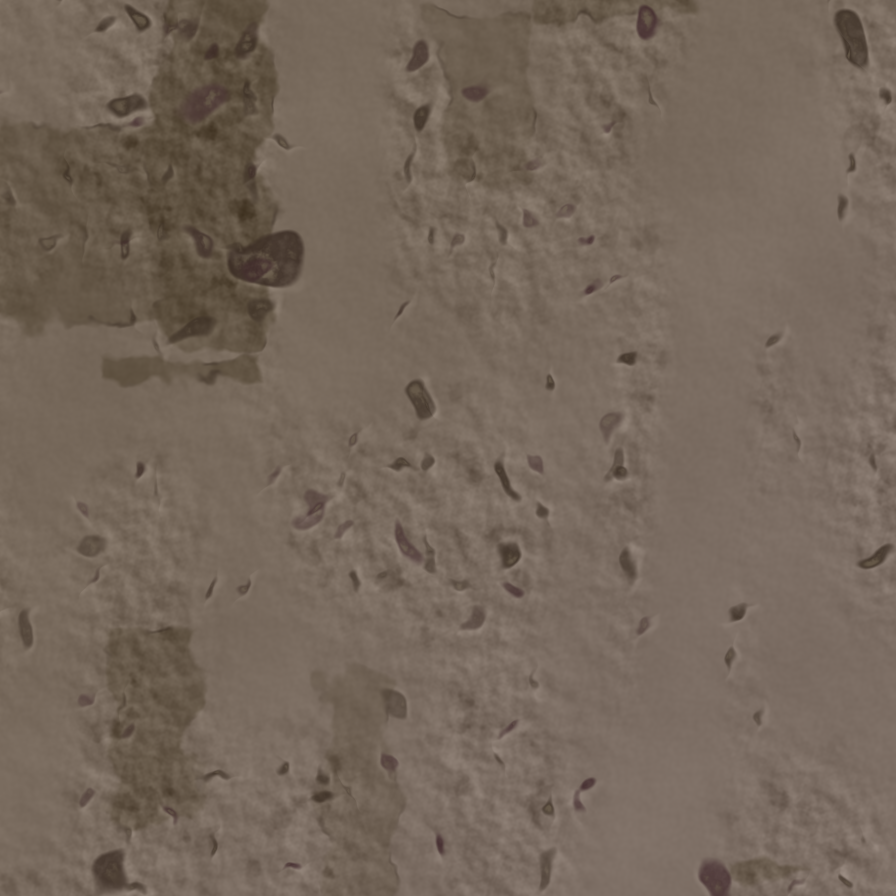
Write a Shadertoy shader that draws this texture.

```glsl
#define PLASTER vec3(0.482, 0.427, 0.380)
#define STAIN vec3(0.355, 0.303, 0.235)
#define CHIP_BROWN vec3(0.235, 0.185, 0.145)
#define CHIP_PURPLE vec3(0.260, 0.165, 0.180)
#define SOFTNESS 0.0028
#define RELIEF 0.13
#define GRAIN 0.012
#define CHIP_TILT 0.35
#define CHIP_AMOUNT 0.55

vec3 hash3(vec2 p) {
    vec3 q = fract(vec3(p.xyx) * vec3(0.1031, 0.1030, 0.0973));
    q += dot(q, q.yxz + 33.33);
    return fract((q.xxy + q.yzz) * q.zyx);
}

float cornerSlope(vec2 cell, vec2 offset) {
    float angle = 6.2832 * hash3(cell + 71.0).x;
    return dot(vec2(cos(angle), sin(angle)), offset);
}

// Gradient noise, roughly -0.7 to 0.7
float noise(vec2 p) {
    vec2 i = floor(p), f = p - i;
    vec2 u = f * f * f * (f * (f * 6.0 - 15.0) + 10.0);
    vec2 e = vec2(1.0, 0.0);
    return mix(mix(cornerSlope(i, f), cornerSlope(i + e, f - e), u.x),
               mix(cornerSlope(i + e.yx, f - e.yx), cornerSlope(i + 1.0, f - 1.0), u.x), u.y);
}

float fbm(vec2 p) {
    float sum = 0.0, amp = 1.0;
    for (int i = 0; i < 4; i++) {
        sum += amp * noise(p);
        p = mat2(1.6, 1.2, -1.2, 1.6) * p + 5.3;
        amp *= 0.5;
    }
    return sum;
}

float box(vec2 p, vec2 halfSize) {
    vec2 d = abs(p) - halfSize;
    return length(max(d, 0.0)) + min(max(d.x, d.y), 0.0);
}

// Worn areas, interrupted by smooth upright bands
float damage(vec2 p) {
    float worn = smoothstep(-0.35, 0.2, noise(p * vec2(5.0, 3.0) + 7.0));
    float rightBand = smoothstep(0.03, 0.075, abs(p.x - 0.74 - 0.09 * p.y));
    float leftBand = smoothstep(0.04, 0.09, abs(p.x - 0.37));
    return worn * rightBand * mix(1.0, leftBand, smoothstep(0.45, 0.6, p.y));
}

// Ragged stain with a broken dark rim
void stain(inout vec3 col, vec2 p, vec2 center, vec2 halfSize, float strength) {
    float d = box(p - center, halfSize) + 0.030 * fbm(p * 13.0 + center);
    float body = smoothstep(0.005, -0.005, d);
    float mottle = 0.85 + 0.35 * fbm(p * 17.0);
    col = mix(col, STAIN, body * strength * clamp(mottle, 0.0, 1.0));
    float rim = smoothstep(0.005, 0.0, abs(d)) * smoothstep(0.08, 0.35, noise(p * 19.0 + 3.0));
    col = mix(col, CHIP_BROWN, 0.75 * rim * strength);
}

// Scattered flakes, one candidate per grid cell
void chips(inout vec3 col, vec2 p, float cells, float size, float amount) {
    float soft = max(SOFTNESS, 1.0 / iResolution.y);
    vec2 warp = vec2(noise(p * 0.7 / size), noise(p * 0.7 / size + 19.0));
    float texture1 = fbm(p * 42.0 + cells);
    for (int j = -1; j <= 1; j++)
    for (int i = -1; i <= 1; i++) {
        vec2 id = floor(p * cells) + vec2(i, j);
        vec3 place = hash3(id + cells * 3.7);
        vec3 kind = hash3(id + cells * 9.1 + 40.0);
        vec2 center = (id + 0.15 + 0.7 * place.xy) / cells;
        if (place.z > amount * damage(center)) continue;

        float angle = CHIP_TILT + 1.9 * (kind.z - 0.5);
        if (kind.x > 0.8) angle += 1.5;
        float c = cos(angle), s = sin(angle);
        vec2 q = mat2(c, s, -s, c) * (p - center + 0.8 * size * warp);
        vec2 radius = size * mix(0.5, 1.0, kind.x) * vec2(mix(0.3, 0.65, kind.y), 1.0);
        float d = (length(q / radius) - 1.0) * radius.x;

        // Lit lip, dark body and a paler worn core
        float lip = smoothstep(2.5 * soft, 0.0, abs(d - soft)) * smoothstep(0.0, radius.x, q.x);
        col += 0.04 * lip;
        float core = smoothstep(0.0, -0.7 * radius.x, d) * smoothstep(-0.1, 0.4, texture1);
        vec3 tone = mix(CHIP_BROWN, CHIP_PURPLE, smoothstep(0.45, 0.9, kind.z));
        tone = mix(tone, STAIN + 0.05, 0.9 * core);
        float cover = smoothstep(soft, -soft, d) * mix(0.45, 1.0, place.x);
        col = mix(col, tone, cover * clamp(0.9 + 0.5 * texture1, 0.0, 1.0));
    }
}

void mainImage(out vec4 fragColor, in vec2 fragCoord) {
    vec2 p = fragCoord / iResolution.xy;

    // Plaster with a warm upper left and broad mottling
    vec3 col = PLASTER + mix(vec3(-0.015, -0.015, -0.022), vec3(0.006, 0.004, 0.012),
                             smoothstep(-0.4, 0.6, p.x - p.y));
    col += 0.022 * fbm(p * 5.0);

    // Upright stains
    stain(col, p, vec2(0.08, 0.75), vec2(0.13, 0.11), 0.75);
    stain(col, p, vec2(0.24, 0.81), vec2(0.06, 0.21), 0.95);
    stain(col, p, vec2(0.20, 0.59), vec2(0.09, 0.015), 0.90);
    stain(col, p, vec2(0.17, 0.19), vec2(0.05, 0.11), 0.70);
    stain(col, p, vec2(0.40, 0.11), vec2(0.04, 0.13), 0.40);
    stain(col, p, vec2(0.54, 0.89), vec2(0.05, 0.09), 0.45);
    stain(col, p, vec2(0.69, 1.00), vec2(0.09, 0.02), 0.70);
    stain(col, p, vec2(0.88, 0.03), vec2(0.07, 0.01), 0.60);

    // Raised crumbs lit from the upper right
    float worn = damage(p);
    float relief = fbm(p * 30.0) - fbm(p * 30.0 + 0.14);
    col += RELIEF * relief * (0.12 + 0.88 * worn);
    col -= 0.07 * worn * smoothstep(0.2, 0.6, fbm(p * 24.0 + 31.0));

    // Flakes from large to small
    chips(col, p, 6.0, 0.042, 0.45 * CHIP_AMOUNT);
    chips(col, p, 12.0, 0.023, 0.75 * CHIP_AMOUNT);
    chips(col, p, 24.0, 0.011, 0.55 * CHIP_AMOUNT);

    col += GRAIN * noise(p * 150.0);
    fragColor = vec4(clamp(col, 0.0, 1.0), 1.0);
}
```
